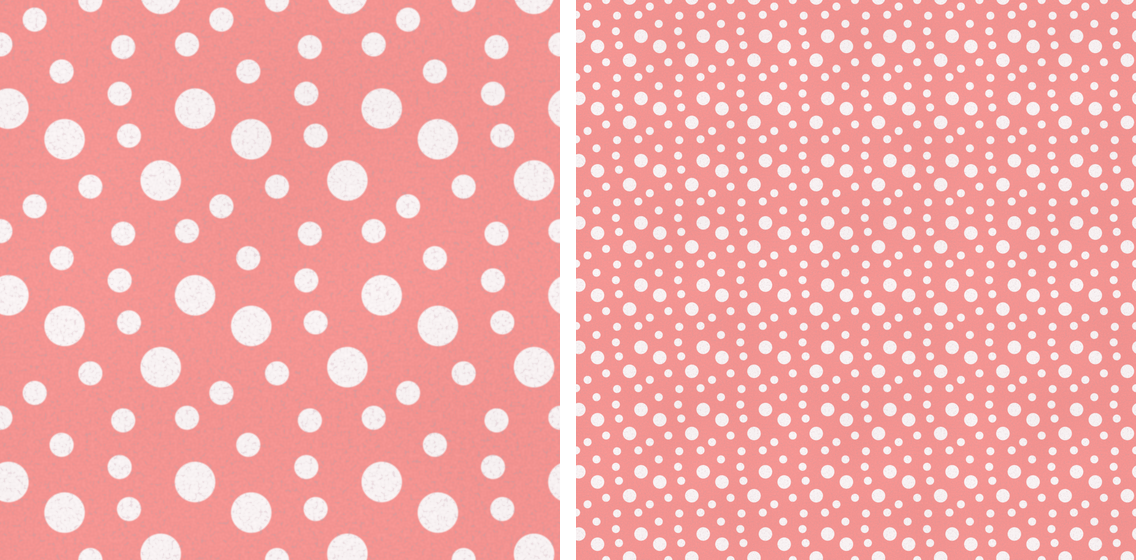
Left, the tile; right, the same tile 3 across and 3 down.
Reproduce this pattern procedurally as a Shadertoy shader.

```glsl
// Pink cloth printed with scattered large and small white dots, with a fine woven grain.
#define REPEATS 3.0
#define BIG_RADIUS 0.1085
#define SMALL_RADIUS 0.0645
#define EDGE_SOFTNESS 0.0065
#define GRAIN_FREQ 190.0
#define GRAIN_AMOUNT 0.040
#define SHADE_AMOUNT 0.016
#define PINK vec3(0.955, 0.575, 0.565)
#define GREY_PINK vec3(0.870, 0.620, 0.625)
#define WHITE vec3(0.968, 0.945, 0.948)
#define FLECK vec3(0.930, 0.865, 0.885)

const int BIG_COUNT = 3;
const int DOT_COUNT = 10;

// Dot centres within one repeat, large dots first
const vec2 CENTRES[DOT_COUNT] = vec2[DOT_COUNT](
    vec2(0.045, 0.418), vec2(0.346, 0.254), vec2(0.861, 0.033),
    vec2(0.186, 0.895), vec2(0.660, 0.748), vec2(0.002, 0.762),
    vec2(0.330, 0.617), vec2(0.641, 0.498), vec2(0.691, 0.273),
    vec2(0.484, 0.000));

// Unit gradient for a lattice point, wrapped at the period
vec2 latticeGradient(vec2 cell, float period) {
    uvec2 q = uvec2(mod(cell, period));
    uint h = q.x * 1597u + q.y * 51749u + uint(period) * 7919u;
    h = (h ^ (h >> 15)) * 73244475u;
    h = (h ^ (h >> 15)) * 73244475u;
    h ^= h >> 16;
    float angle = float(h & 65535u) / 65536.0 * 6.28318;
    return vec2(cos(angle), sin(angle));
}

// Gradient noise that tiles over the unit square
float tilingNoise(vec2 uv, float period) {
    vec2 p = uv * period;
    vec2 i = floor(p), f = p - i;
    vec2 w = f * f * f * (f * (f * 6.0 - 15.0) + 10.0);
    vec2 e = vec2(1.0, 0.0);
    float a = dot(latticeGradient(i, period), f);
    float b = dot(latticeGradient(i + e.xy, period), f - e.xy);
    float c = dot(latticeGradient(i + e.yx, period), f - e.yx);
    float d = dot(latticeGradient(i + e.xx, period), f - e.xx);
    return mix(mix(a, b, w.x), mix(c, d, w.x), w.y);
}

// Signed distance to the nearest dot, in units of one repeat
float dotDistance(vec2 p) {
    float nearest = 1.0;
    for (int i = 0; i < DOT_COUNT; i++) {
        vec2 offset = fract(p - CENTRES[i] + 0.5) - 0.5;
        float radius = i < BIG_COUNT ? BIG_RADIUS : SMALL_RADIUS;
        nearest = min(nearest, length(offset) - radius);
    }
    return nearest;
}

void mainImage(out vec4 fragColor, in vec2 fragCoord) {
    vec2 uv = fragCoord / iResolution.xy;
    float pixel = REPEATS / min(iResolution.x, iResolution.y);

    // Printed dots
    float edge = max(EDGE_SOFTNESS, pixel);
    float ink = 1.0 - smoothstep(-edge, edge, dotDistance(uv * REPEATS));

    // Cloth grain and greyish flecks
    float grain = 0.6 * tilingNoise(uv, GRAIN_FREQ)
                + 0.4 * tilingNoise(uv, floor(GRAIN_FREQ * 0.53));
    float fleck = smoothstep(0.06, 0.42, -grain);
    vec3 cloth = mix(PINK, GREY_PINK, 0.75 * fleck);
    vec3 paint = mix(WHITE, FLECK, 0.75 * fleck);
    vec3 color = mix(cloth, paint, ink) + GRAIN_AMOUNT * grain;

    // Broad uneven shading
    color += SHADE_AMOUNT * tilingNoise(uv, 3.0);

    fragColor = vec4(clamp(color, 0.0, 1.0), 1.0);
}
```
